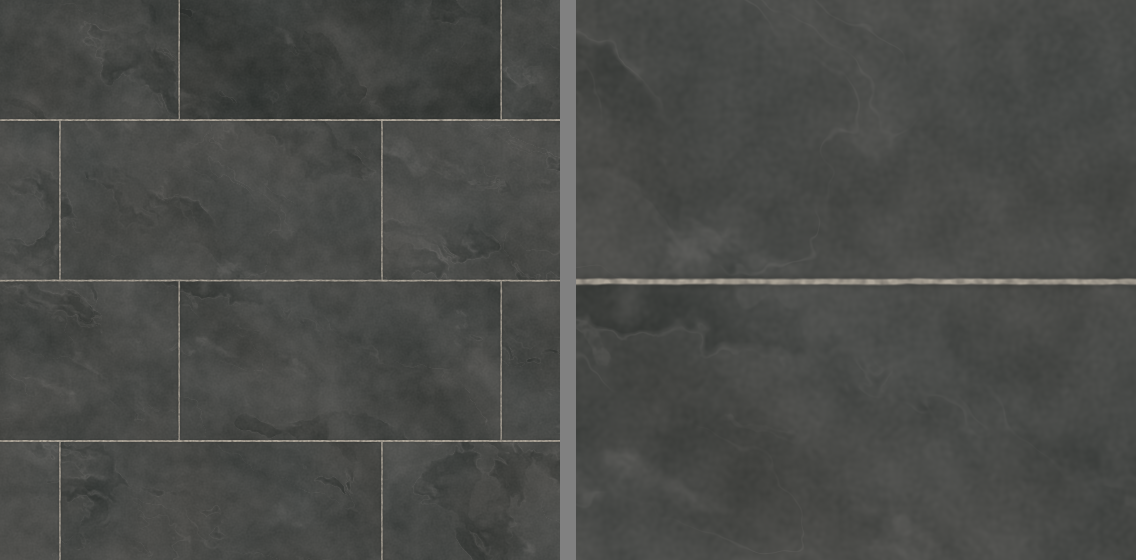
Left: the whole. Right: its middle third, enlarged.
Reproduce this texture procedurally as a three.js fragment shader.

```glsl
varying vec2 vUv;

const vec2 TILE_SIZE = vec2(0.575, 0.2865);
const float FIRST_JOINT_Y = 0.2125;
const vec2 ROW_STARTS = vec2(0.320, 0.107);
const float JOINT_HALF_WIDTH = 0.0016;
const float EDGE_SOFTNESS = 0.0009;

const vec3 SLATE_DARK = vec3(0.22, 0.23, 0.22);
const vec3 SLATE_PALE = vec3(0.35, 0.35, 0.34);
const vec3 GROUT_SHADE = vec3(0.48, 0.46, 0.43);
const vec3 GROUT_LIGHT = vec3(0.69, 0.66, 0.61);

vec2 hash2(vec2 p) {
  vec3 h = fract(p.xyx * vec3(0.1031, 0.1030, 0.0973));
  h += dot(h, h.yzx + 33.33);
  return fract((h.xx + h.yz) * h.zy);
}

float gradientNoise(vec2 p) {
  vec2 cell = floor(p);
  vec2 f = p - cell;
  vec2 u = f * f * f * (f * (f * 6.0 - 15.0) + 10.0);
  vec2 e = vec2(1.0, 0.0);
  float a = dot(hash2(cell) * 2.0 - 1.0, f);
  float b = dot(hash2(cell + e.xy) * 2.0 - 1.0, f - e.xy);
  float c = dot(hash2(cell + e.yx) * 2.0 - 1.0, f - e.yx);
  float d = dot(hash2(cell + e.xx) * 2.0 - 1.0, f - e.xx);
  return mix(mix(a, b, u.x), mix(c, d, u.x), u.y);
}

float fbm(vec2 p) {
  float sum = 0.0;
  float amplitude = 0.6;
  for (int i = 0; i < 5; i++) {
    sum += amplitude * gradientNoise(p);
    p = mat2(1.6, 1.2, -1.2, 1.6) * p + 7.3;
    amplitude *= 0.54;
  }
  return sum;
}

// One tile in eight is markedly darker
float tileTone(vec2 id) {
  float isDark = 1.0 - step(0.5, abs(mod(3.0 * id.x + 2.0 * id.y, 8.0) - 4.0));
  return 0.54 + 0.24 * (hash2(id + 31.0).x - 0.5) - 0.42 * isDark;
}

vec3 slate(vec2 p, vec2 id) {
  vec2 seed = hash2(id + 57.0) * 40.0 + 10.0;
  vec2 bed = vec2(dot(p, vec2(0.87, -0.49)), dot(p, vec2(0.49, 0.87)));
  vec2 warp = vec2(fbm(bed * 5.0 + seed), fbm(bed * 5.0 + seed + 19.0));

  // Cloudy tone and fine stone grain
  float cloud = fbm(bed * vec2(3.5, 6.5) + seed + warp);
  float mottle = fbm(p * 30.0 + seed);
  float grain = gradientNoise(p * 230.0 + seed);
  float tone = tileTone(id) + 1.0 * cloud + 0.44 * mottle + 0.2 * grain;

  // Split layers: long dark hollows with ragged pale lips
  float cleft = fbm(bed * vec2(2.3, 6.5) + seed * 1.7 + 0.9 * warp) + 0.10 * mottle;
  float hollow = smoothstep(0.13, 0.17, cleft) * (1.0 - smoothstep(0.19, 0.40, cleft));
  float broken = smoothstep(-0.12, 0.16, fbm(p * 8.0 + seed + 5.0));
  float lip = 1.0 - smoothstep(0.0, 0.014, abs(cleft - 0.125));
  tone += 0.26 * lip * broken - 0.40 * hollow * mix(0.45, 1.0, broken);

  // Faint hairline veins along the bedding
  float vein = abs(fbm(bed * vec2(2.0, 4.5) + seed + 23.0 + 0.6 * warp));
  tone += 0.24 * (1.0 - smoothstep(0.0, 0.010, vein)) * broken;

  // Pale mineral scuffs
  float scuff = smoothstep(0.20, 0.42, fbm(bed * vec2(7.0, 14.0) + seed + 41.0 + warp));
  tone += 0.55 * scuff * (0.7 + 1.2 * mottle);

  vec3 tint = vec3(-0.010, 0.002, 0.008) * fbm(p * 6.0 + seed + 71.0);
  return mix(SLATE_DARK, SLATE_PALE, clamp(tone, -0.3, 1.5)) + tint;
}

float band(float distanceToLine, float halfWidth) {
  return 1.0 - smoothstep(halfWidth - EDGE_SOFTNESS, halfWidth + EDGE_SOFTNESS, distanceToLine);
}

float lineDistance(float cellCoord, float cellSize) {
  return min(cellCoord, 1.0 - cellCoord) * cellSize;
}

vec3 grout(vec2 p) {
  float speckle = gradientNoise(p * 170.0) + 0.5 * gradientNoise(p * 310.0 + 9.0);
  return mix(GROUT_SHADE, GROUT_LIGHT, clamp(0.68 + speckle, 0.0, 1.0));
}

void main() {
  // Running bond with slightly uneven joints
  vec2 p = vUv;
  vec2 wobble = 0.0004 * vec2(gradientNoise(p * 45.0), gradientNoise(p * 45.0 + 17.0));
  vec2 grid = p + wobble - vec2(0.0, FIRST_JOINT_Y);
  float row = floor(grid.y / TILE_SIZE.y);
  grid.x -= mix(ROW_STARTS.x, ROW_STARTS.y, mod(row, 2.0));
  vec2 id = vec2(floor(grid.x / TILE_SIZE.x), row);
  vec2 local = fract(grid / TILE_SIZE);

  float across = lineDistance(local.y, TILE_SIZE.y);
  float upright = lineDistance(local.x, TILE_SIZE.x);
  float wear = 0.0005 * gradientNoise(p * 120.0 + 3.0);
  float joint = max(band(across, JOINT_HALF_WIDTH + wear),
                    0.88 * band(upright, JOINT_HALF_WIDTH - 0.0002 + wear));

  // Shaded tile rims beside the grout
  float rim = 1.0 - 0.1 * (1.0 - smoothstep(0.001, 0.006, min(across, upright)));
  vec3 color = mix(slate(p, id) * rim, grout(p), joint);
  gl_FragColor = vec4(color, 1.0);
}
```
